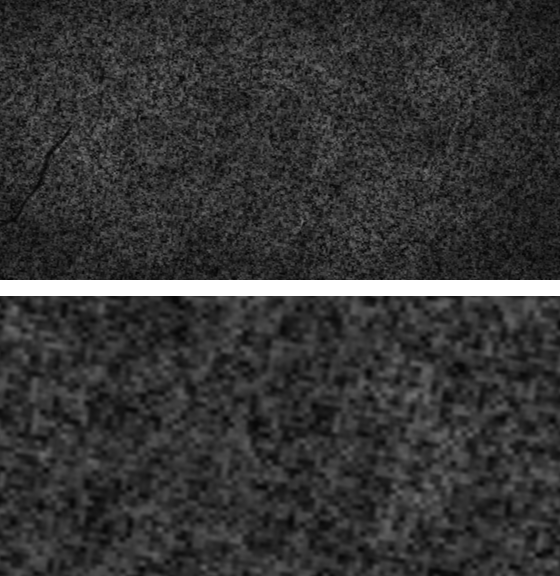
Top, the full canvas; bottom, a detail of the centre.
Write a WebGL 2 fragment shader that draws this texture.

```glsl
#version 300 es
precision highp float;
// Dark weathered stone: fine grain, cloudy mottling, diagonal creases and a crack.

uniform vec2 u_resolution;
out vec4 fragColor;

const float BASE_TONE = 0.200;      // mean grey before shading
const float GRAIN_FINE = 150.0;     // grains per canvas height
const float GRAIN_COARSE = 78.0;
const float GRAIN_CONTRAST = 1.15;
const float MOTTLE_CONTRAST = 0.55;
const float CLOUD_CONTRAST = 0.75;
const float RELIEF_CONTRAST = 0.75;
const float VIGNETTE = 0.36;
const int CREASE_COUNT = 16;
const float CREASE_DEPTH = 0.50;
const float CRACK_WIDTH = 0.0065;
const float CRACK_DEPTH = 0.68;

float hash(vec2 p) {
    vec3 q = fract(p.xyx * vec3(0.1031, 0.1030, 0.0973));
    q += dot(q, q.yzx + 33.33);
    return fract((q.x + q.y) * q.z);
}

mat2 rotation(float angle) {
    float c = cos(angle), s = sin(angle);
    return mat2(c, s, -s, c);
}

// Value noise centred on zero.
float noise(vec2 p) {
    vec2 cell = floor(p), f = fract(p);
    f = f * f * (3.0 - 2.0 * f);
    float low = mix(hash(cell), hash(cell + vec2(1, 0)), f.x);
    float high = mix(hash(cell + vec2(0, 1)), hash(cell + vec2(1, 1)), f.x);
    return mix(low, high, f.y) - 0.5;
}

float fbm(vec2 p) {
    float sum = 0.0, amplitude = 0.5;
    mat2 turn = rotation(0.65) * 2.03;
    for (int i = 0; i < 4; i++) {
        sum += amplitude * noise(p);
        p = turn * p + 17.3;
        amplitude *= 0.55;
    }
    return sum;
}

float grain(vec2 p) {
    float fine = noise(rotation(0.15) * p * GRAIN_FINE * vec2(0.92, 1.08) + 7.0);
    float coarse = noise(rotation(-0.4) * p * GRAIN_COARSE + 91.0);
    return fine + 0.75 * coarse;
}

// Bumpy surface drawn out along the rising diagonal.
float surfaceHeight(vec2 p) {
    p += 0.05 * vec2(noise(p * 7.0), noise(p * 7.0 + 40.0));
    vec2 q = rotation(-0.95) * p;
    return fbm(q * vec2(8.0, 19.0) + 5.0);
}

// Dark groove with a pale lip; d is the signed distance across it.
float groove(float d, float width) {
    float lip = (d - 2.2 * width) / (1.3 * width);
    return exp(-d * d / (width * width)) - 0.4 * exp(-lip * lip);
}

float creases(vec2 p, float aspect) {
    float sum = 0.0;
    for (int i = 0; i < CREASE_COUNT; i++) {
        vec2 id = vec2(float(i) * 3.7 + 1.0, 12.0);
        vec2 center = vec2(aspect * fract(float(i) * 0.618 + 0.13), hash(id));
        float angle = 0.95 + 0.8 * (hash(id + 21.0) - 0.5);
        float halfLength = mix(0.035, 0.13, hash(id + 43.0));
        vec2 q = rotation(-angle) * (p - center);
        q.y += 0.035 * noise(q.xx * 15.0 + id) + 0.012 * noise(p * 45.0);
        float along = 1.0 - smoothstep(0.2, 1.0, abs(q.x) / halfLength);
        float width = mix(0.003, 0.0065, hash(id + 65.0));
        sum += along * groove(q.y, width) * mix(0.4, 1.0, hash(id + 87.0));
    }
    return sum;
}

// Long bent crack climbing from the left edge, with a short falling branch.
float crack(vec2 p) {
    vec2 q = p + 0.018 * vec2(noise(p * 18.0), noise(p * 18.0 + 30.0));
    q += 0.008 * noise(p * 55.0);
    float t = q.y - 0.38;
    float slope = 0.45 + 24.0 * t * t;
    float d = (q.x - 0.15 - 0.45 * t - 8.0 * t * t * t) / sqrt(1.0 + slope * slope);
    float span = smoothstep(0.12, 0.2, q.y) * (1.0 - smoothstep(0.53, 0.57, q.y));
    float width = CRACK_WIDTH * (1.0 + 0.8 * noise(p * 11.0));
    vec2 branch = rotation(0.85) * (q - vec2(0.32, 0.51));
    float branchSpan = 1.0 - smoothstep(0.02, 0.07, abs(branch.x));
    return span * groove(d, width) + 0.6 * branchSpan * groove(branch.y, 0.005);
}

void main() {
    vec2 uv = gl_FragCoord.xy / u_resolution;
    float aspect = u_resolution.x / u_resolution.y;
    vec2 p = gl_FragCoord.xy / u_resolution.y;

    // Broad light and dark areas
    float clouds = fbm(p * 2.6 + 3.7);
    float mottle = fbm(p * 13.0 + 50.0);
    vec2 offCenter = (uv - vec2(0.49, 0.54)) * 2.0;
    float edge = smoothstep(0.15, 1.7, dot(offCenter, offCenter));
    float tone = 1.07 + CLOUD_CONTRAST * clouds + MOTTLE_CONTRAST * mottle;
    tone *= 1.0 - VIGNETTE * edge;

    // Side-lit relief, stronger in patches
    float relief = surfaceHeight(p + vec2(-0.006, 0.006)) - surfaceHeight(p);
    float patches = smoothstep(-0.15, 0.25, fbm(p * 3.5 + 80.0));
    tone -= RELIEF_CONTRAST * relief * mix(0.5, 1.7, patches);

    // Grooves, then grain over everything
    tone *= 1.0 - CREASE_DEPTH * clamp(creases(p, aspect), -0.5, 1.2);
    tone *= 1.0 - CRACK_DEPTH * clamp(crack(p), -0.4, 1.0);
    tone *= 1.0 + GRAIN_CONTRAST * grain(p);

    fragColor = vec4(vec3(clamp(BASE_TONE * tone, 0.03, 0.55)), 1.0);
}
```
